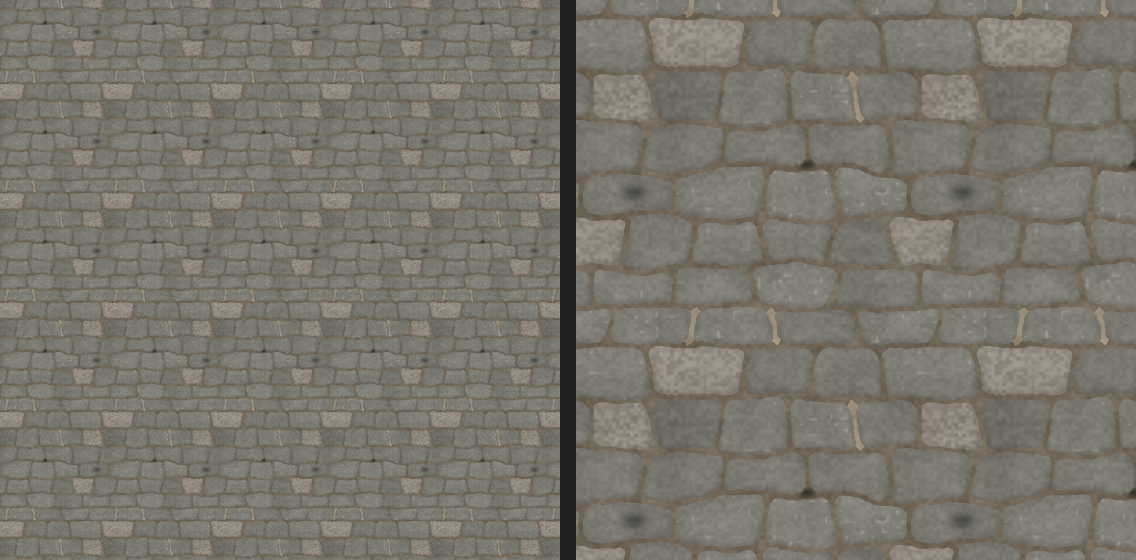
Left: the whole. Right: its middle third, enlarged.
A Shadertoy shader for this texture:

```glsl
// Weathered grey masonry: a tile of seven uneven courses, repeated 5.12 times each way.
// Wavy beds and leaning joints bound each stone; rounded-corner distance gives the mortar,
// and tileable value noise gives ragged edges, mottling and grain.

const float TAU = 6.28318;

// Each course: top edge, first joint, number of stones, uneven spacing of joints
const vec4 courses[7] = vec4[7](
    vec4(0.00, 0.930, 4.0, 0.040),
    vec4(0.16, 0.750, 5.0, -0.010),
    vec4(0.324, 0.160, 4.0, 0.000),
    vec4(0.467, 0.000, 4.0, 0.030),
    vec4(0.609, 0.670, 5.0, -0.010),
    vec4(0.76, 0.000, 4.0, -0.005),
    vec4(0.88, 0.062, 4.0, -0.005));

float hash(vec2 p) {
    return fract(sin(dot(p, vec2(127.1, 311.7))) * 43758.5453);
}

// Value noise that wraps after one tile
float noise(vec2 p, vec2 cells) {
    p *= cells;
    vec2 i = floor(p), f = fract(p);
    f = f * f * (3.0 - 2.0 * f);
    vec2 a = mod(i, cells), b = mod(i + 1.0, cells);
    return mix(mix(hash(a), hash(vec2(b.x, a.y)), f.x),
               mix(hash(vec2(a.x, b.y)), hash(b), f.x), f.y);
}

float fbm(vec2 p, vec2 cells) {
    float sum = 0.0, gain = 0.5;
    for (int i = 0; i < 4; i++) {
        sum += gain * noise(p, cells);
        cells *= 2.0;
        gain *= 0.6;
    }
    return sum / 1.088;
}

// Height of a bed at x, straight where the tile wraps
float bed(float top, float x) {
    float wave = sin(TAU * (x + top * 3.1)) + 0.7 * sin(TAU * (3.0 * x + top * 4.7));
    return top + 0.013 * sin(0.5 * TAU * top) * wave;
}

// Soft spot around a centre, wrapped over the tile
float spot(vec2 p, vec2 centre, vec2 size) {
    vec2 d = (abs(fract(p - centre + 0.5) - 0.5)) / size;
    return exp(-dot(d, d));
}

void mainImage(out vec4 fragColor, in vec2 fragCoord) {
    vec2 uv = fragCoord / iResolution.xy;
    vec2 tile = fract(vec2(uv.x, 1.0 - uv.y) * 5.12);
    float aa = 5.12 / iResolution.y;

    // Ragged outlines
    vec2 rag = vec2(fbm(tile, vec2(12.0)), fbm(tile + 0.37, vec2(12.0))) - 0.5;
    vec2 p = tile + 0.026 * rag;
    p.y = fract(p.y - 0.76);

    // Find the course
    int course = 0;
    float top = 0.0, bottom = 1.0;
    for (int k = 0; k < 7; k++) {
        float b = bed(courses[k].x, p.x);
        if (p.y >= b) { course = k; top = b; }
        else bottom = min(bottom, b);
    }
    vec4 row = courses[course];
    float r = float(course), v = (p.y - top) / (bottom - top);

    // Find the stone between its two nearest joints
    float left = 1.0, right = 1.0, stone = 0.0, nextJoint = 0.0;
    for (float i = 0.0; i < row.z; i++) {
        float joint = row.y + i / row.z + row.w * sin(TAU * i / row.z);
        joint += 0.032 * cos(2.2 * i - 1.6 * r) * (v - 0.5);
        float toLeft = fract(p.x - joint), toRight = fract(joint - p.x);
        if (toLeft < left) { left = toLeft; stone = i; }
        if (toRight < right) { right = toRight; nextJoint = i; }
    }
    float nearJoint = left < right ? stone : nextJoint;
    vec2 inset = vec2(min(left, right), min(p.y - top, bottom - p.y));
    float depth = 0.035 - length(max(0.035 - inset, 0.0));

    // Stone faces: tint, mottling, scratches and grain
    float tint = hash(vec2(stone + 3.0, r + 7.0)) - 0.5;
    float mottle = fbm(tile, vec2(7.0, 10.0)) - 0.5;
    float grain = noise(tile, vec2(90.0)) - 0.5;
    float scratch = noise(tile + 0.2 * mottle, vec2(14.0, 40.0)) - 0.5;
    bool pale = stone == 0.0 && (course == 0 || course == 1 || course == 4);
    vec3 face = pale ? vec3(0.575, 0.545, 0.505) : vec3(0.485, 0.48, 0.45);
    face += (pale ? 0.0 : 0.045 * tint) + 0.11 * mottle + 0.03 * scratch;
    face += grain * (pale ? 0.12 : 0.06);
    face += 0.09 * smoothstep(0.8, 1.0, noise(tile + 0.5, vec2(64.0)))
          * smoothstep(-0.1, 0.3, tint);

    // Worn edges: light above, shade below
    float rim = 1.0 - smoothstep(0.007, 0.028, depth);
    face *= 1.0 - rim * mix(0.02, 0.12, v);
    face *= 1.0 - 0.4 * spot(tile, vec2(0.884, 0.293), vec2(0.035, 0.025));

    // Mortar, with a few bright upright joints
    vec3 mortar = vec3(0.44, 0.40, 0.34) + 0.16 * (fbm(tile, vec2(18.0)) - 0.5) + 0.06 * grain;
    bool bright = (course == 6 && nearJoint < 2.0) || (course == 1 && nearJoint == 4.0);
    if (bright && inset.x < inset.y) mortar += vec3(0.16, 0.15, 0.13);
    mortar *= 1.0 - 0.5 * spot(tile, vec2(0.41, 0.21), vec2(0.025, 0.015));

    float edge = 0.0075 + 0.004 * (noise(tile, vec2(25.0)) - 0.5);
    vec3 color = mix(mortar, face, smoothstep(edge - 0.5 * aa, edge + 0.5 * aa, depth));
    fragColor = vec4(color, 1.0);
}
```
